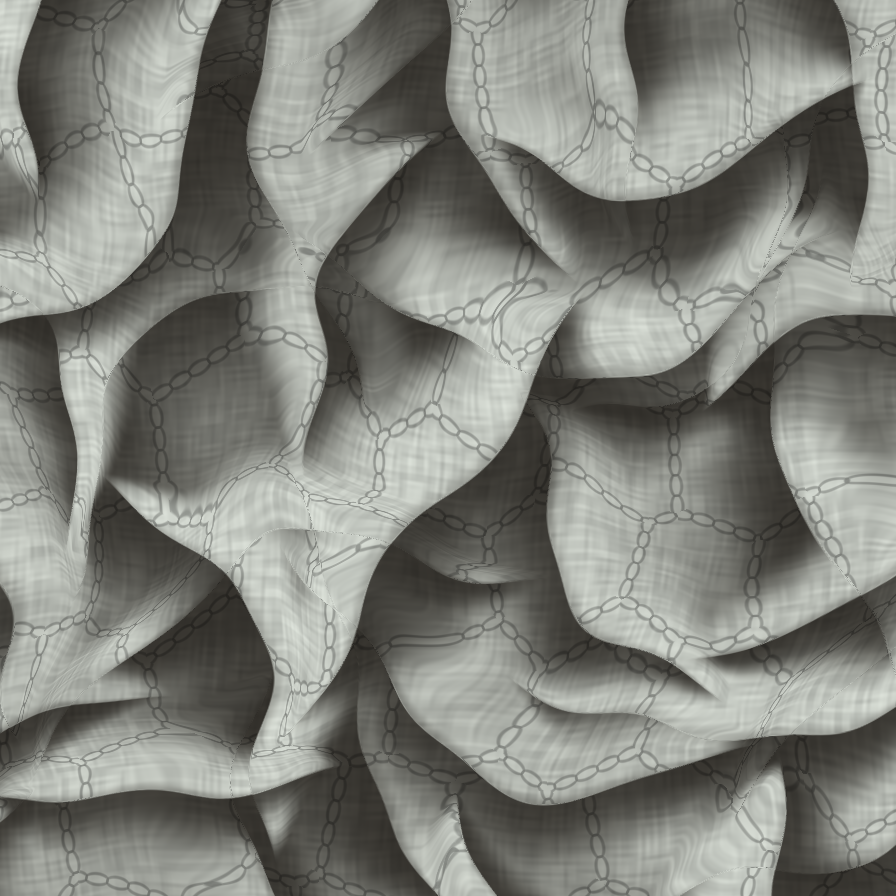
Give the GLSL for this texture, as a WebGL 1 fragment shader.

```glsl
precision highp float;
// Crumpled grey linen with a chain-stitched honeycomb. Overlapping folds are
// painted in turn: each has a sharp rim, a lit face that fades into the cloth
// and a soft shadow. Cellular borders carry the stitches, noise the weave.
uniform vec2 u_resolution;

#define FOLDS 36
#define FOLD_LENGTH 0.27
#define LIT_WIDTH 0.15
#define SHADOW_WIDTH 0.14
#define SHADOW_DEPTH 0.80
#define BEND 0.75
#define WARP 0.022
#define CELLS 7.0
#define STITCH_PITCH 0.17
#define STITCH_WIDTH 0.042
#define WEAVE 0.13

const vec3 SHADOW_COLOUR = vec3(0.20, 0.19, 0.17);
const vec3 LIT_COLOUR = vec3(0.785, 0.805, 0.775);

vec2 hash2(vec2 p) {
  vec2 k = vec2(dot(p, vec2(127.1, 311.7)), dot(p, vec2(269.5, 183.3)));
  return fract(sin(k) * 43758.5453);
}

float valueNoise(vec2 p) {
  vec2 cell = floor(p), f = fract(p);
  f = f * f * (3.0 - 2.0 * f);
  float low = mix(hash2(cell).x, hash2(cell + vec2(1.0, 0.0)).x, f.x);
  float high = mix(hash2(cell + vec2(0.0, 1.0)).x, hash2(cell + 1.0).x, f.x);
  return mix(low, high, f.y);
}

// Layered sines that make the fold lines wander.
vec2 wander(vec2 p) {
  vec2 w = sin(p.yx * vec2(9.0, 8.0) + vec2(0.7, 2.9));
  w += 0.6 * sin(p.yx * vec2(17.0, 19.0) + p * 7.0 + vec2(4.1, 1.3));
  return w + 0.25 * sin(p.yx * 37.0 - p * 13.0);
}

// Paints one fold over the tone and shifts the cloth that lies on its face.
void addFold(vec2 p, float index, float soft, inout float tone, inout vec2 cloth) {
  float slot = mod(index * 11.0, 36.0);
  vec2 place = hash2(vec2(index, 3.0));
  vec2 shape = hash2(vec2(index, 8.0));
  vec2 look = hash2(vec2(index, 15.0));
  vec2 centre = (vec2(mod(slot, 6.0), floor(slot / 6.0)) + place) / 5.0 - 0.1;

  float angle = (shape.x - 0.5) * 3.4 + 0.3;
  float c = cos(angle), s = sin(angle);
  vec2 q = p - centre;
  q = vec2(c * q.x + s * q.y, c * q.y - s * q.x);
  q.y += BEND * (shape.y * 2.0 - 1.0) * (sqrt(q.x * q.x + 0.003) - 0.055);

  float along = q.x / (FOLD_LENGTH * mix(0.65, 1.2, look.x));
  float taper = max(1.0 - along * along, 0.0);
  float strength = smoothstep(0.0, 0.4, taper);
  float size = max(taper, 0.02) * mix(0.7, 1.2, look.y);
  float above = smoothstep(-soft, soft, q.y);

  float across = q.y / (LIT_WIDTH * size);
  float face = strength * above * (1.0 - smoothstep(0.25, 1.0, across));
  float rounded = mix(0.72, 1.0, smoothstep(0.0, 0.12, across));
  float under = (1.0 - above) * (1.0 - smoothstep(0.0, 1.0, -q.y / (SHADOW_WIDTH * size)));

  tone *= 1.0 - SHADOW_DEPTH * strength * under;
  tone = mix(tone, rounded * mix(0.70, 0.95, place.x), face);
  cloth += (look - 0.5) * 0.10 * face;
}

// Chain stitch on cell borders: x is the pale loop, y its dark outline.
vec2 chainStitch(vec2 p) {
  vec2 base = floor(p), nearest = vec2(9.0), second = vec2(9.0);
  for (int j = -2; j <= 2; j++) {
    for (int i = -2; i <= 2; i++) {
      vec2 g = base + vec2(float(i), float(j));
      vec2 jitter = (hash2(g) - 0.5) * 0.42;
      vec2 site = g + vec2(0.25 + 0.5 * mod(g.y, 2.0), 0.5) + jitter - p;
      if (dot(site, site) < dot(nearest, nearest)) {
        second = nearest;
        nearest = site;
      } else if (dot(site, site) < dot(second, second)) {
        second = site;
      }
    }
  }
  vec2 normal = normalize(second - nearest);
  vec2 middle = 0.5 * (nearest + second);
  float edge = dot(middle, normal);
  float run = dot(middle, vec2(-normal.y, normal.x)) / STITCH_PITCH;
  float bulge = abs(sin(3.14159 * run));
  float width = STITCH_WIDTH * (0.25 + 0.75 * sqrt(bulge));
  float loop = 1.0 - smoothstep(width - 0.014, width, edge);
  float outline = 1.0 - smoothstep(0.004, 0.020, abs(edge - width));
  float knot = (1.0 - smoothstep(0.10, 0.30, bulge)) * (1.0 - smoothstep(0.02, 0.04, edge));
  return vec2(loop, max(outline * 0.75, knot));
}

void main() {
  vec2 p = gl_FragCoord.xy / u_resolution.y;
  float soft = max(0.0015, 0.8 / u_resolution.y);
  vec2 bent = p + WARP * wander(p);
  vec2 cloth = p + 0.4 * WARP * wander(p);

  // Broad swells first, then the folds on top.
  float tone = 0.52 + 0.14 * sin(bent.x * 9.0 + 3.0 * sin(bent.y * 5.0));
  for (int i = 0; i < FOLDS; i++) addFold(bent, float(i), soft, tone, cloth);
  tone += 0.035 * sin(bent.x * 31.0 + 4.0 * sin(bent.y * 13.0));
  vec3 colour = mix(SHADOW_COLOUR, LIT_COLOUR, smoothstep(-0.05, 1.0, tone));

  // Linen threads and embroidery.
  float threads = valueNoise(cloth * vec2(230.0, 30.0)) + valueNoise(cloth * vec2(30.0, 230.0)) - 1.0;
  vec2 stitch = chainStitch(cloth * CELLS);
  colour *= 1.0 + WEAVE * threads * (1.0 - 0.5 * stitch.x);
  colour *= (1.0 + 0.05 * stitch.x) * (1.0 - 0.30 * stitch.y);
  gl_FragColor = vec4(colour, 1.0);
}
```
